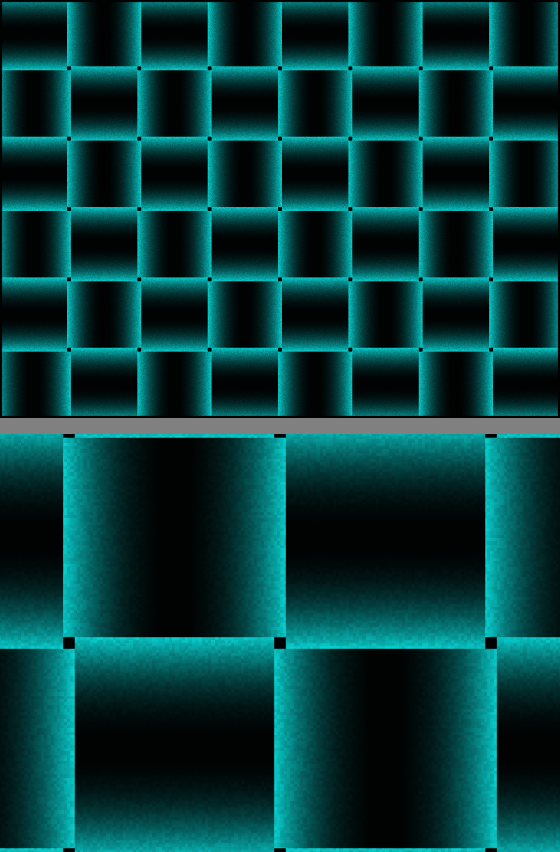
Top: the whole. Bottom: its middle third, enlarged.
Write a Shadertoy shader that draws this pattern.

```glsl
// Basket weave of teal-edged black tiles with alternating gradient directions

// Random value for one speck of grain
float hash(vec2 p) {
    vec3 q = fract(vec3(p.xyx) * 0.1031);
    q += dot(q, q.yzx + 33.33);
    return fract((q.x + q.y) * q.z);
}

float boxDistance(vec2 p, vec2 halfSize) {
    vec2 d = abs(p) - halfSize;
    return max(d.x, d.y);
}

// Glow of one tile: long along its gradient, short across it
float tileGlow(vec2 p, vec2 cell, float pixel) {
    vec2 local = p - cell - 0.5;
    bool sideways = mod(cell.x + cell.y, 2.0) > 0.5;
    if (sideways) local = local.yx;
    float coverage = clamp(0.5 - boxDistance(local, vec2(0.4725, 0.5275)) / pixel, 0.0, 1.0);
    float edgeward = min(abs(local.y) / 0.5275, 1.0);
    return coverage * 0.775 * pow(edgeward, 2.45);
}

void mainImage(out vec4 fragColor, in vec2 fragCoord) {
    // Tile units, with a lattice corner at the canvas centre
    float tileSize = 0.1683 * iResolution.y;
    float pixel = 1.0 / tileSize;
    vec2 p = (fragCoord - 0.5 * iResolution.xy) * pixel;

    // The four nearest tiles; uncovered corners stay black
    vec2 nearest = floor(p - 0.5);
    float glow = 0.0;
    for (int y = 0; y < 2; y++)
        for (int x = 0; x < 2; x++)
            glow += tileGlow(p, nearest + vec2(x, y), pixel);

    // Fine grain
    float grain = hash(floor(fragCoord / iResolution.y * 382.0)) - 0.5;
    glow *= 1.0 + 0.14 * grain;
    glow += 0.012 * (grain + 0.5) * smoothstep(0.0, 0.05, glow);

    // Thin black frame
    vec2 frameHalf = 0.5 * iResolution.xy * pixel - 0.03;
    glow *= clamp(0.5 - boxDistance(p, frameHalf) / pixel, 0.0, 1.0);

    vec3 color = vec3(0.004, 0.006, 0.006) + glow * vec3(0.035, 1.0, 0.995);
    fragColor = vec4(color, 1.0);
}
```
